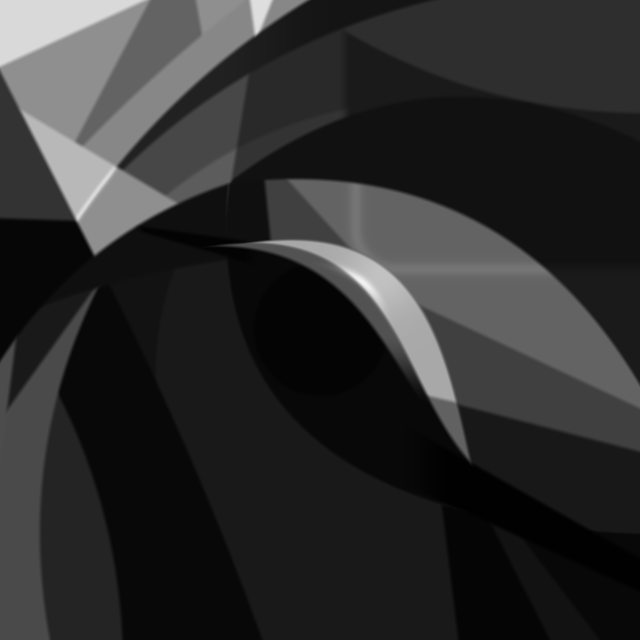
Give the GLSL for this background, as a WebGL 1 fragment shader.

```glsl
precision highp float;
// Grey abstract of overlapping translucent sheets, beams and crescents.
// Each sheet is bounded by bowed edges (a chord plus a parabolic bulge)
// and painted over the last, from the back to the front.
uniform vec2 u_resolution;

// Signed distance to a bowed chord, positive on the right when walking a to b.
float bowedEdge(vec2 p, vec2 a, vec2 b, float bow, float skew) {
  vec2 chord = b - a, q = p - a;
  float len = length(chord);
  float t = dot(q, chord) / (len * len);
  float bulge = 4.0 * bow * t * (1.0 - t) * (1.0 + skew * (1.0 - 2.0 * t));
  return (chord.x * q.y - chord.y * q.x) / len - bulge;
}

float soften(float d) { return smoothstep(-0.035, 0.035, d); }

float side(vec2 p, vec2 a, vec2 b, float bow) {
  return soften(bowedEdge(p, a, b, bow, 0.0));
}

// Fan of bands and beams along the top and left.
float upperSheets(vec2 p) {
  float column = side(p, vec2(3.08, 0.3), vec2(2.78, 2.15), 0.0);
  float middle = 1.0 - smoothstep(4.05, 4.22, p.x);
  float swoop = side(p, vec2(4.1, 0.35), vec2(7.68, 1.36), 0.25);
  float tone = mix(0.18, 0.1, swoop);
  tone = mix(tone, 0.16, middle);
  tone = mix(tone, 0.28, column);

  // Dark vault and the paler strip on its left.
  float vault = side(p, vec2(2.8, 2.15), vec2(7.68, 1.7), -0.75);
  float strip = side(p, vec2(1.6, 2.7), vec2(4.9, 1.2), -0.33);
  tone = mix(tone, mix(0.2, 0.36, column), strip * max(middle, column));
  float depth = mix(0.065, 0.1, smoothstep(3.1, 3.3, p.y));
  tone = mix(tone, depth, vault * (1.0 - column));

  // Sweeping bands.
  float lowBand = 1.0 - side(p, vec2(0.95, 2.6), vec2(5.2, 0.0), -0.4);
  float highBand = 1.0 - side(p, vec2(0.95, 2.6), vec2(3.7, 0.0), -0.2);
  float farBand = 1.0 - side(p, vec2(0.95, 1.8), vec2(2.95, 0.0), -0.05);
  float rightPane = 1.0 - side(p, vec2(2.35, 0.0), vec2(2.75, 2.2), 0.0);
  tone = mix(tone, mix(0.13, 0.08, smoothstep(2.5, 4.0, p.x)), lowBand);
  tone = mix(tone, 0.53, highBand);
  tone = mix(tone, mix(0.39, 0.56, rightPane), farBand);
  float shard = side(p, vec2(3.27, 0.0), vec2(3.07, 0.5), 0.0)
    * (1.0 - side(p, vec2(3.0, 0.0), vec2(3.07, 0.5), 0.0));
  tone = mix(tone, 0.87, shard * highBand);

  // Corner panes, crossing beam and the shadow on the left.
  tone = mix(tone, 0.56, side(p, vec2(1.8, 0.0), vec2(0.4, 2.65), 0.0));
  float beam = side(p, vec2(0.0, 1.17), vec2(2.15, 2.45), 0.0);
  tone = mix(tone, mix(0.56, 0.72, highBand), beam * (1.0 - smoothstep(2.1, 2.25, p.x)));
  float rim = bowedEdge(p, vec2(0.95, 2.6), vec2(3.7, 0.0), -0.2, 0.0);
  tone += 0.2 * exp(-900.0 * rim * rim) * beam * (1.0 - smoothstep(1.3, 1.5, p.x));
  tone = mix(0.85, tone, side(p, vec2(0.0, 0.8), vec2(1.75, 0.0), 0.0));
  float shadow = mix(0.2, 0.025, side(p, vec2(0.0, 2.62), vec2(0.95, 2.65), 0.0));
  return mix(tone, shadow, side(p, vec2(0.0, 0.85), vec2(1.2, 3.2), 0.0));
}

// Dim folds below the left band and along the bottom.
float lowerSheets(vec2 p) {
  float tone = mix(0.1, 0.07, side(p, vec2(2.75, 2.2), vec2(1.87, 4.4), 0.22));
  tone = mix(tone, 0.03, side(p, vec2(1.2, 3.2), vec2(3.15, 7.68), -0.08));
  tone = mix(tone, 0.14, side(p, vec2(0.55, 4.45), vec2(1.47, 7.68), -0.2));
  tone = mix(tone, 0.29, side(p, vec2(1.25, 3.3), vec2(0.6, 7.68), 0.38));
  tone = mix(0.1, tone, side(p, vec2(0.1, 4.9), vec2(1.25, 3.3), 0.0));
  tone = mix(tone, 0.3, side(p, vec2(0.2, 4.0), vec2(0.0, 5.6), 0.0));
  tone = mix(0.06, tone, side(p, vec2(0.0, 3.88), vec2(2.75, 3.12), -0.1));
  tone = mix(0.02, tone, side(p, vec2(5.3, 6.05), vec2(5.5, 7.68), 0.0));
  tone = mix(0.07, tone, side(p, vec2(5.8, 6.1), vec2(6.6, 7.68), 0.0));
  return mix(0.03, tone, side(p, vec2(6.3, 6.5), vec2(7.2, 7.68), 0.0));
}

// Broad grey crescent with a rounded glow line.
float broadCrescent(vec2 p) {
  float corner = length(max(vec2(4.75 - p.x, p.y - 2.75), 0.0)) - 0.48;
  float tone = 0.39 + 0.07 * exp(-160.0 * corner * corner);
  float shade = max(side(p, vec2(4.9, 3.6), vec2(7.68, 4.9), 0.0),
                    side(p, vec2(3.4, 2.1), vec2(4.4, 3.2), 0.0));
  tone = mix(tone, 0.25, shade);
  tone = mix(tone, 0.095, side(p, vec2(5.4, 4.83), vec2(7.68, 5.42), 0.0));
  return mix(tone, 0.06, side(p, vec2(3.17, 2.1), vec2(3.25, 2.9), 0.0));
}

void main() {
  vec2 p = 7.68 * gl_FragCoord.xy / u_resolution;
  p.y = 7.68 - p.y;
  float tone = upperSheets(p);

  // Large areas.
  float hollow = side(p, vec2(2.75, 2.2), vec2(5.3, 6.05), 0.95);
  float broad = side(p, vec2(2.75, 2.2), vec2(7.68, 4.62), -0.9);
  float below = side(p, vec2(0.2, 4.05), vec2(2.75, 2.2), -0.25);
  tone = mix(tone, broadCrescent(p), broad * (1.0 - hollow));
  tone = mix(tone, lowerSheets(p), below * hollow);

  // Dark hollow, its disc and the black beam to the right.
  vec2 tipA = vec2(2.98, 2.92), tipB = vec2(5.65, 5.55);
  float outer = soften(bowedEdge(p, tipA, tipB, -0.93, 0.35));
  float inner = soften(bowedEdge(p, tipA, tipB, -0.5, 0.9));
  float disc = 1.0 - soften(length(p - vec2(3.85, 3.95)) - 0.8);
  tone = mix(tone, mix(0.03, 0.014, disc), outer * (1.0 - hollow));
  float beam = side(p, tipB, vec2(7.68, 6.7), 0.0)
    * (1.0 - side(p, vec2(4.5, 5.65), vec2(7.68, 7.1), 0.0));
  tone = mix(tone, 0.005, beam * smoothstep(4.8, 5.4, p.x));
  float ray = side(p, vec2(1.0, 2.62), vec2(3.0, 2.9), 0.0)
    * (1.0 - side(p, vec2(1.65, 2.77), vec2(2.8, 3.1), 0.0));
  tone = mix(tone, 0.01, ray * smoothstep(1.6, 1.75, p.x) * (1.0 - smoothstep(2.9, 3.1, p.x)));

  // Bright crescent, its dim lining and a thin highlight.
  float lining = 1.0 - soften(bowedEdge(p, vec2(3.1, 3.0), vec2(5.2, 5.05), -0.32, 0.5));
  tone = mix(tone, 0.32, inner * lining * (1.0 - smoothstep(4.0, 4.9, p.y)));
  float sheen = mix(0.66, 0.38, side(p, vec2(5.0, 4.72), vec2(5.7, 4.88), 0.0));
  sheen += 0.1 * exp(-5.0 * dot(p - vec2(4.6, 3.3), p - vec2(4.6, 3.3)));
  tone = mix(tone, sheen, outer * (1.0 - inner));
  float glint = bowedEdge(p, vec2(3.9, 3.18), vec2(4.65, 3.8), -0.13, 0.0);
  vec2 away = p - vec2(4.33, 3.37);
  tone += 0.22 * exp(-350.0 * glint * glint - 9.0 * dot(away, away));

  gl_FragColor = vec4(vec3(clamp(tone, 0.0, 1.0)), 1.0);
}
```
